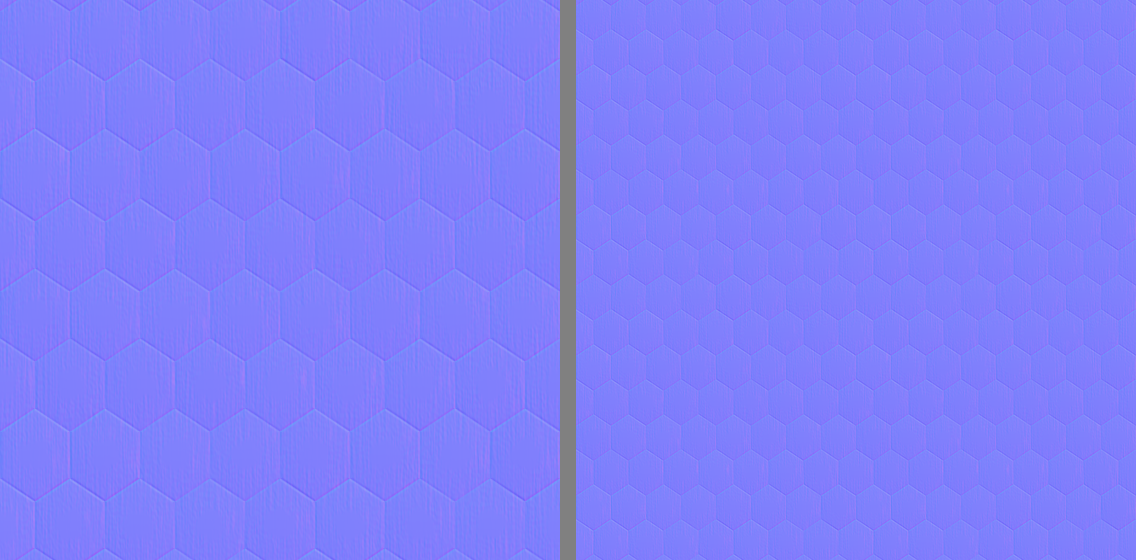
Left, the tile; right, the same tile 2 across and 2 down.
Write a Shadertoy shader that draws this texture map.

```glsl
// Tangent-space normal map of pillowed hexagon tiles with a vertical brushed grain.
#define TILES 8.0          // tiles across and rows down (even, so the stagger wraps)
#define GROOVE 0.012       // half width of the joint, in tile widths
#define BEVEL 0.042        // reach of the rounded rim, in tile widths
#define BEVEL_SLOPE 0.145
#define DOME_SLOPE 0.055
#define TILT_SLOPE 0.010   // random lean of each tile
#define GRAIN_SLOPE 0.15
#define STREAK_SLOPE 0.085
#define SMOOTH_CORE 0.15   // radius of the polished tile centre
#define BLUE_LEVEL 0.99

const float TAU = 6.2831853;

float hash(vec2 p) {
    vec3 q = fract(vec3(p.xyx) * 0.1031);
    q += dot(q, q.yzx + 33.33);
    return fract((q.x + q.y) * q.z);
}

float cornerRamp(vec2 cell, vec2 offset, vec2 period) {
    float angle = TAU * hash(mod(cell, period) + period * 0.37);
    return dot(vec2(cos(angle), sin(angle)), offset);
}

// Gradient noise over the unit canvas that wraps after "period" cells.
float wrapNoise(vec2 uv, vec2 period) {
    vec2 p = uv * period, i = floor(p), f = fract(p);
    vec2 w = f * f * f * (f * (f * 6.0 - 15.0) + 10.0);
    vec2 e = vec2(1.0, 0.0);
    float low = mix(cornerRamp(i, f, period), cornerRamp(i + e, f - e, period), w.x);
    float high = mix(cornerRamp(i + e.yx, f - e.yx, period),
                     cornerRamp(i + 1.0, f - 1.0, period), w.x);
    return mix(low, high, w.y);
}

// Long vertical fibres with a finer roughness on top.
float grainHeight(vec2 uv) {
    return wrapNoise(uv, vec2(230.0, 14.0)) + 0.5 * wrapNoise(uv, vec2(250.0, 120.0));
}

vec2 grainSlope(vec2 uv) {
    vec2 e = vec2(0.001, 0.0);
    return vec2(grainHeight(uv - e) - grainHeight(uv + e),
                grainHeight(uv - e.yx) - grainHeight(uv + e.yx));
}

// Distance inward from the nearest hexagon side; "outward" is that side's normal.
float hexInset(vec2 d, out vec2 outward) {
    vec2 a = abs(d), slant = normalize(vec2(2.0, 3.0));
    float side = 0.5 - a.x;
    float roof = slant.y * 2.0 / 3.0 - dot(slant, a);
    outward = (side < roof ? vec2(0.8, 0.0) : slant) * sign(d);  // upright rims are softer
    return min(side, roof);
}

void mainImage(out vec4 fragColor, in vec2 fragCoord) {
    vec2 uv = fragCoord / iResolution.xy;
    vec2 p = uv * TILES;

    // Find the tile that holds this point among three staggered rows
    float inset = -1.0;
    vec2 local = vec2(0.0), outward = vec2(0.0), id = vec2(0.0);
    for (float k = -1.0; k <= 1.0; k++) {
        float row = floor(p.y) + k;
        float shift = 0.5 * mod(row, 2.0);
        float column = floor(p.x - shift + 0.5);
        vec2 d = p - vec2(column + shift, row + 0.5), side;
        float candidate = hexInset(d, side);
        if (candidate > inset) {
            inset = candidate;
            local = d;
            outward = side;
            id = mod(vec2(column, row), TILES);
        }
    }

    // Tile body: shallow dome, random lean and rounded rim
    vec2 lean = vec2(hash(id + 3.7), hash(id + 41.3)) - 0.5;
    vec2 slope = DOME_SLOPE * local + TILT_SLOPE * lean;
    float rim = smoothstep(0.0, GROOVE, inset) * (1.0 - smoothstep(GROOVE, BEVEL, inset));
    float rimWear = mix(0.6, 1.2, hash(id + 17.1)) + 0.7 * wrapNoise(uv, vec2(48.0));
    slope += BEVEL_SLOPE * rim * rimWear * outward;

    // Brushed grain, polished away in the tile centre
    float wobble = 0.10 * wrapNoise(uv, vec2(64.0, 40.0));
    float rough = smoothstep(SMOOTH_CORE, SMOOTH_CORE + 0.13, length(local) + wobble);
    float patches = 1.0 + 0.7 * wrapNoise(uv, vec2(32.0, 16.0));
    slope += GRAIN_SLOPE * mix(0.05, 1.0, rough) * patches * grainSlope(uv);

    // Sparse stronger scratches that lean toward the nearer upright side
    float streak = smoothstep(0.12, 0.42, wrapNoise(uv, vec2(210.0, 20.0)));
    slope.x += STREAK_SLOPE * rough * streak * (1.5 * local.x + 0.5);

    vec3 normal = normalize(vec3(slope, 1.0));
    fragColor = vec4((0.5 + 0.5 * normal) * vec3(1.0, 1.0, BLUE_LEVEL), 1.0);
}
```
